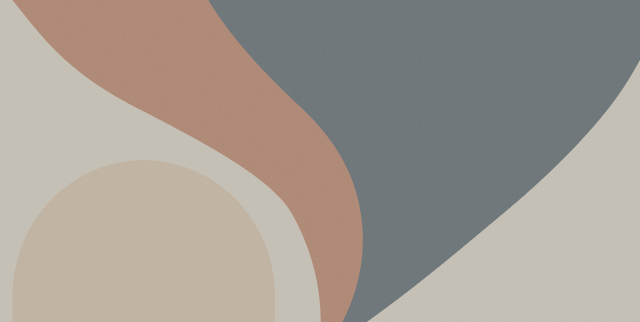
Give the GLSL for this background, as a Shadertoy shader.

```glsl
#define STONE vec3(0.772, 0.752, 0.710)
#define CLAY  vec3(0.690, 0.543, 0.470)
#define SLATE vec3(0.438, 0.470, 0.482)
#define SAND  vec3(0.758, 0.706, 0.640)
#define ARCH_CENTER vec2(0.2246, 0.080)
#define ARCH_RADII  vec2(0.2050, 0.4226)
#define GRAIN_SCALE 90.0
#define GRAIN_AMOUNT 0.006

// Horizontal position of a smooth edge at height y.
// Four evenly spaced knots, bottom to top, joined by cubic Hermite spans;
// slopes are measured per span.
float edgeAt(float y, vec4 knots, vec4 slopes) {
    float s = clamp(y, 0.0, 1.0) * 3.0;
    int i = min(int(s), 2);
    float t = s - float(i);
    float u = 1.0 - t;
    return u * u * ((1.0 + 2.0 * t) * knots[i] + t * slopes[i])
         + t * t * ((1.0 + 2.0 * u) * knots[i + 1] - u * slopes[i + 1]);
}

// Antialiased coverage, one where the signed field is positive
float coverage(float field) {
    float pixel = length(vec2(dFdx(field), dFdy(field)));
    return clamp(0.5 + field / max(pixel, 1e-6), 0.0, 1.0);
}

// Gradient noise
vec2 gradientAt(vec2 cell) {
    float h = fract(sin(dot(cell, vec2(127.1, 311.7))) * 43758.5);
    return vec2(cos(6.2832 * h), sin(6.2832 * h));
}

float gradientNoise(vec2 p) {
    vec2 i = floor(p), f = fract(p);
    vec2 w = f * f * f * (f * (f * 6.0 - 15.0) + 10.0);
    vec2 e = vec2(1.0, 0.0);
    float low  = mix(dot(gradientAt(i), f),
                     dot(gradientAt(i + e.xy), f - e.xy), w.x);
    float high = mix(dot(gradientAt(i + e.yx), f - e.yx),
                     dot(gradientAt(i + e.xx), f - e.xx), w.x);
    return mix(low, high, w.y);
}

void mainImage(out vec4 fragColor, in vec2 fragCoord) {
    vec2 uv = fragCoord / iResolution.xy;

    // Left borders of the clay ribbon, slate field and right corner
    float clayEdge = edgeAt(uv.y, vec4(0.501, 0.457, 0.212, 0.0195),
                                  vec4(0.0, -0.092, -0.327, -0.134));
    float slateEdge = edgeAt(uv.y, vec4(0.535, 0.564, 0.470, 0.3255),
                                   vec4(0.084, -0.025, -0.180, -0.100));
    float cornerEdge = edgeAt(uv.y, vec4(0.573, 0.784, 0.952, 1.044),
                                    vec4(0.235, 0.201, 0.131, 0.075));

    // Arch: half ellipse on straight sides
    vec2 archPos = uv - ARCH_CENTER;
    archPos.y = max(archPos.y, 0.0);
    float arch = 1.0 - length(archPos / ARCH_RADII);

    // Layers from back to front
    vec3 color = mix(STONE, SAND, coverage(arch));
    color = mix(color, CLAY, coverage(uv.x - clayEdge));
    color = mix(color, SLATE, coverage(uv.x - slateEdge));
    color = mix(color, STONE, coverage(uv.x - cornerEdge));

    // Faint paper grain
    vec2 paper = fragCoord / iResolution.y;
    color += GRAIN_AMOUNT * gradientNoise(paper * GRAIN_SCALE);

    fragColor = vec4(color, 1.0);
}
```
